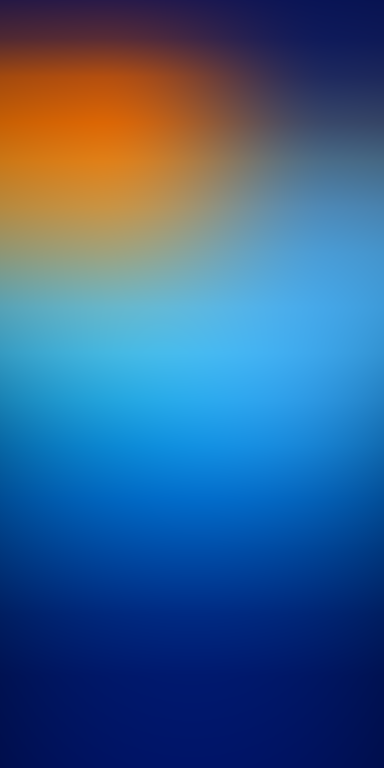
A WebGL 1 fragment shader for this background:

```glsl
precision highp float;
// Soft abstract backdrop: an orange glow melting through sky blue into deep navy.

uniform vec2 u_resolution;

#define GLOW_START 0.24
#define GLOW_END 0.88
#define SIDE_FALLOFF vec3(0.40, 0.29, 0.26)
#define TOP_FALLOFF 0.30
#define NIGHT vec3(0.0, 0.078, 0.405)

// Moves a ramp on to its next colour between two depths.
vec3 blendTo(vec3 ramp, vec3 next, float from, float to, float depth) {
  return mix(ramp, next, clamp((depth - from) / (to - from), 0.0, 1.0));
}

// Cool side: navy, slate, sky blue.
vec3 coolRamp(float d) {
  vec3 c = vec3(0.035, 0.082, 0.345);
  c = blendTo(c, vec3(0.059, 0.106, 0.365), 0.00, 0.05, d);
  c = blendTo(c, vec3(0.125, 0.169, 0.384), 0.05, 0.10, d);
  c = blendTo(c, vec3(0.235, 0.294, 0.431), 0.10, 0.16, d);
  c = blendTo(c, vec3(0.306, 0.443, 0.557), 0.16, 0.21, d);
  c = blendTo(c, vec3(0.322, 0.557, 0.741), 0.21, 0.27, d);
  c = blendTo(c, vec3(0.306, 0.639, 0.871), 0.27, 0.33, d);
  c = blendTo(c, vec3(0.294, 0.698, 0.965), 0.33, 0.40, d);
  c = blendTo(c, vec3(0.267, 0.706, 0.988), 0.40, 0.46, d);
  c = blendTo(c, vec3(0.204, 0.659, 0.973), 0.46, 0.52, d);
  c = blendTo(c, vec3(0.110, 0.580, 0.922), 0.52, 0.58, d);
  return blendTo(c, vec3(0.016, 0.431, 0.804), 0.58, 0.65, d);
}

// Warm side: plum, orange, gold, cyan.
vec3 warmRamp(float d) {
  vec3 c = vec3(0.165, 0.102, 0.286);
  c = blendTo(c, vec3(0.353, 0.173, 0.212), 0.00, 0.05, d);
  c = blendTo(c, vec3(0.725, 0.314, 0.059), 0.05, 0.10, d);
  c = blendTo(c, vec3(0.886, 0.408, 0.016), 0.10, 0.16, d);
  c = blendTo(c, vec3(0.902, 0.510, 0.094), 0.16, 0.21, d);
  c = blendTo(c, vec3(0.808, 0.588, 0.267), 0.21, 0.27, d);
  c = blendTo(c, vec3(0.635, 0.647, 0.502), 0.27, 0.33, d);
  c = blendTo(c, vec3(0.420, 0.733, 0.808), 0.33, 0.40, d);
  c = blendTo(c, vec3(0.282, 0.745, 0.910), 0.40, 0.46, d);
  c = blendTo(c, vec3(0.149, 0.675, 0.902), 0.46, 0.52, d);
  c = blendTo(c, vec3(0.047, 0.561, 0.863), 0.52, 0.58, d);
  return blendTo(c, vec3(0.0, 0.420, 0.785), 0.58, 0.65, d);
}

// Both sides sink into the same night blue.
vec3 sinkToNight(vec3 c, float d) {
  c = blendTo(c, vec3(0.0, 0.298, 0.655), 0.65, 0.72, d);
  c = blendTo(c, vec3(0.0, 0.165, 0.510), 0.72, 0.80, d);
  c = blendTo(c, vec3(0.0, 0.098, 0.431), 0.80, 0.88, d);
  return blendTo(c, NIGHT, 0.88, 1.0, d);
}

void main() {
  vec2 uv = gl_FragCoord.xy / u_resolution;
  float depth = 1.0 - uv.y;

  // Horizontal fade from the warm glow to the cool side.
  float cool = smoothstep(GLOW_START, GLOW_END, uv.x);
  vec3 color = mix(warmRamp(depth), coolRamp(depth), cool);
  color = sinkToNight(color, depth);

  // Darker sides, stronger towards the bottom.
  float side = 2.0 * uv.x - 1.0;
  float strength = mix(TOP_FALLOFF, 1.0, smoothstep(0.3, 0.62, depth));
  color *= 1.0 - SIDE_FALLOFF * strength * side * side;

  gl_FragColor = vec4(color, 1.0);
}
```
